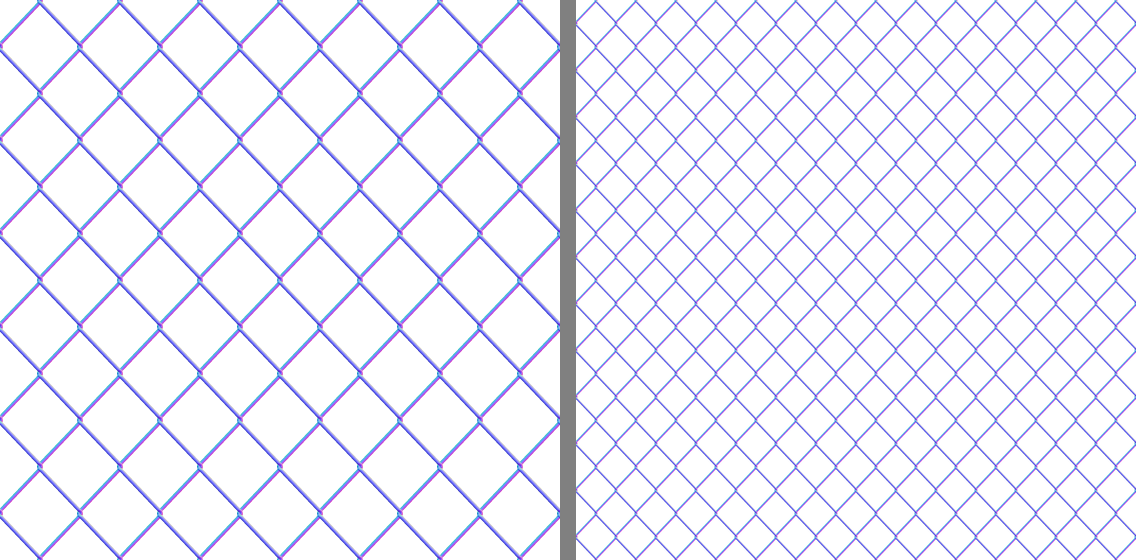
Left: one tile. Right: repeated 2 by 2.
This texture map is drawn by a WebGL 1 fragment shader. Its source:

```glsl
precision highp float;
// Chain-link fence on white, its round wires coloured by surface normal.
// The canvas splits into squares, each holding one slanted strand with a curved
// hook at both ends; the highest strand at a point is the one that shows.

#define REPEATS vec2(7.0, 6.0)   // meshes across and down
#define WIRE_RADIUS 0.0032
#define HOOK_RADIUS 0.0052       // bend radius of the wire's centre line
#define HOOK_REACH 0.0020        // how far a bend passes the knot centre
#define WEAVE_HEIGHT 0.0032      // lift of falling strands, drop of rising ones
#define WEAVE_LENGTH 0.0068      // vertical distance over which the lift builds
#define BACKGROUND vec3(1.0)
#define SAMPLES 4                // antialiasing samples per axis

uniform vec2 u_resolution;

// Signed offset from the strand's centre line (x) and its outward direction (yz).
// q is relative to the strand's middle, on the half that runs down to the right.
vec3 strandOffset(vec2 q, vec2 halfCell) {
  vec2 hook = vec2(halfCell.x + HOOK_REACH - HOOK_RADIUS, -halfCell.y);
  float reach = length(hook);
  vec2 axis = hook / reach;
  float lean = HOOK_RADIUS / reach;

  // Straight part: the line through the middle that is tangent to the hook.
  vec2 across = vec2(-axis.y, axis.x) * sqrt(1.0 - lean * lean) - axis * lean;
  vec2 along = vec2(across.y, -across.x);
  vec2 fromHook = q - hook;
  if (dot(fromHook, along) < 0.0) return vec3(dot(q, across), across);

  // Curved part: an arc around the hook centre.
  float dist = max(length(fromHook), 1e-6);
  return vec3(dist - HOOK_RADIUS, fromHook / dist);
}

// Surface normal (xyz) and height (w) of one strand; very low where it is absent.
vec4 strandSurface(vec2 q, vec2 halfCell, float layer) {
  // Rising strands mirror falling ones; each strand has half-turn symmetry.
  q.x *= layer;
  float turn = q.y < 0.0 ? 1.0 : -1.0;
  vec2 flip = vec2(layer, 1.0) * turn;
  q *= turn;

  vec3 offset = strandOffset(q, halfCell);
  float side = offset.x / WIRE_RADIUS;
  if (abs(side) >= 1.0) return vec4(0.0, 0.0, 1.0, -1.0);
  float dome = sqrt(1.0 - side * side);

  // Weave: the centre line climbs or sinks away from the knot.
  float ramp = clamp((q.y + halfCell.y) / WEAVE_LENGTH, 0.0, 1.0);
  float lift = layer * WEAVE_HEIGHT * ramp * ramp * (3.0 - 2.0 * ramp);
  float slope = layer * WEAVE_HEIGHT * 6.0 * ramp * (1.0 - ramp) / WEAVE_LENGTH;

  vec2 tilt = side * offset.yz - vec2(0.0, slope * dome);
  return vec4(normalize(vec3(tilt * flip, dome)), lift + WIRE_RADIUS * dome);
}

vec3 fenceColor(vec2 uv) {
  vec2 grid = 2.0 * REPEATS;
  vec2 halfCell = 0.5 / grid;
  vec2 home = floor(uv * grid);
  vec4 top = vec4(0.0, 0.0, 1.0, -1.0);

  // Hooks spill sideways, so the neighbouring squares are tested too.
  for (int i = -1; i <= 1; i++) {
    vec2 cell = home + vec2(float(i), 0.0);
    float layer = mod(cell.x + cell.y, 2.0) < 0.5 ? 1.0 : -1.0;
    vec4 surface = strandSurface(uv - (cell + 0.5) / grid, halfCell, layer);
    if (surface.w > top.w) top = surface;
  }
  return top.w > -0.5 ? 0.5 + 0.5 * top.xyz : BACKGROUND;
}

void main() {
  // Average a regular grid of samples inside each pixel.
  vec3 sum = vec3(0.0);
  for (int y = 0; y < SAMPLES; y++) {
    for (int x = 0; x < SAMPLES; x++) {
      vec2 shift = (vec2(float(x), float(y)) + 0.5) / float(SAMPLES) - 0.5;
      sum += fenceColor((gl_FragCoord.xy + shift) / u_resolution);
    }
  }
  gl_FragColor = vec4(sum / float(SAMPLES * SAMPLES), 1.0);
}
```
